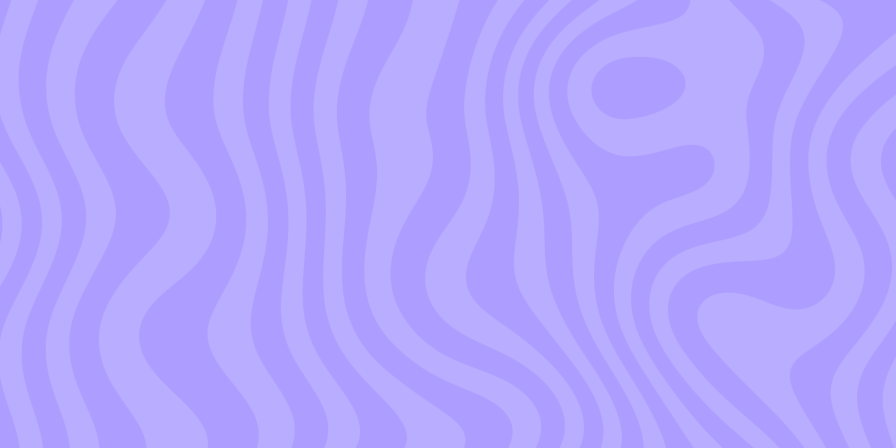
This pattern is drawn by a Shadertoy shader. Its source:

```glsl
const float TAU = 6.2831853;
const vec3 DEEP_LILAC = vec3(0.675, 0.616, 1.0);
const vec3 PALE_LILAC = vec3(0.727, 0.680, 1.0);

// Random unit gradient for a lattice cell
vec2 cellGradient(vec2 cell) {
    uvec2 k = uvec2(ivec2(cell) + 512);
    uint h = k.x * 1597334677u ^ k.y * 3812015801u;
    h = (h ^ (h >> 15)) * 2246822519u;
    h ^= h >> 13;
    float angle = TAU * float(h & 65535u) / 65536.0;
    return vec2(cos(angle), sin(angle));
}

float gradientNoise(vec2 p) {
    vec2 cell = floor(p), f = p - cell;
    vec2 blend = f * f * f * (f * (f * 6.0 - 15.0) + 10.0);
    vec2 e = vec2(1.0, 0.0);
    float a = dot(cellGradient(cell), f);
    float b = dot(cellGradient(cell + e.xy), f - e.xy);
    float c = dot(cellGradient(cell + e.yx), f - e.yx);
    float d = dot(cellGradient(cell + e.xx), f - e.xx);
    return mix(mix(a, b, blend.x), mix(c, d, blend.x), blend.y);
}

// Sideways swing of the bands: a slight lean plus a slow wave
float sway(float y, float lean, float swing) {
    return lean * y + swing * cos(TAU * y / 0.52);
}

// Band phase: upright stripes folded by noise
float bandPhase(vec2 p, float density, float folding) {
    float upright = density * (p.x - sway(p.y, 0.12, 0.04));
    float folds = gradientNoise(p * 1.9 + vec2(3.3, 7.6));
    float drift = gradientNoise(p * 0.9 + vec2(11.2, 4.7));
    return upright + folding * (folds + 0.6 * drift);
}

// Antialiased step from 0 to 1
float softStep(float edge, float value) {
    float w = max(0.75 * fwidth(value), 1e-4);
    return smoothstep(edge - w, edge + w, value);
}

void mainImage(out vec4 fragColor, in vec2 fragCoord) {
    vec2 p = fragCoord / iResolution.y;

    // Calm bands on the left, loops and islands on the right
    float folding = mix(1.7, 4.3, smoothstep(0.5, 1.5, p.x));
    float wave = sin(TAU * bandPhase(p, 6.8, folding));

    vec3 color = mix(DEEP_LILAC, PALE_LILAC, softStep(0.06, wave));
    fragColor = vec4(color, 1.0);
}
```
